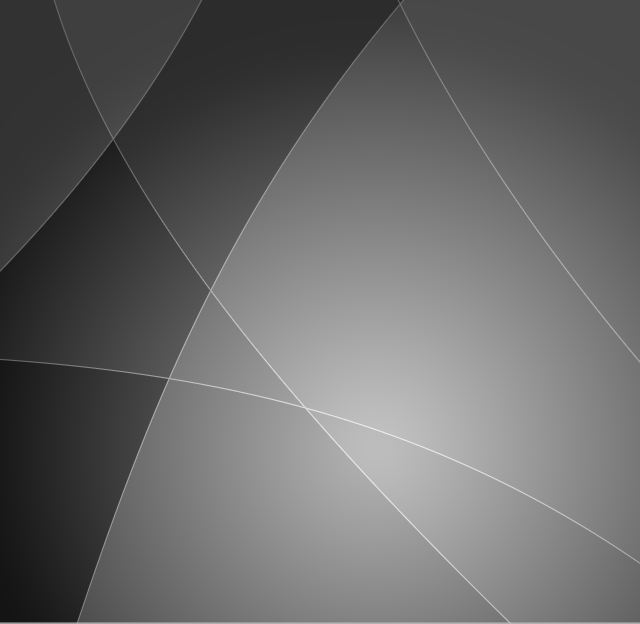
Write a WebGL 2 fragment shader that draws this background.

```glsl
#version 300 es
precision highp float;

uniform vec2 u_resolution;
out vec4 fragColor;

// Signed distance from value v to the cubic k at parameter t
float curveDistance(vec4 k, float t, float v) {
    float height = k.x + t * (k.y + t * (k.z + t * k.w));
    float slope = k.y + t * (2.0 * k.z + 3.0 * t * k.w);
    return (v - height) / sqrt(1.0 + slope * slope);
}

float softMax(float a, float b) {
    return 0.5 * (a + b + sqrt((a - b) * (a - b) + 0.0008));
}

void main() {
    vec2 p = gl_FragCoord.xy / u_resolution * vec2(1.024, 1.0);
    float depth = 1.0 - p.y;
    float pixel = 1.0 / u_resolution.y;

    // Five sweeping arcs, positive to the right or below
    float arcs[5] = float[5](
        curveDistance(vec4(0.0867, 0.3064, 0.5620, -0.1375), depth, p.x),
        curveDistance(vec4(0.3227, -0.5223, -0.506, 0.0), depth, p.x),
        curveDistance(vec4(0.6457, -0.8484, 0.4628, -0.137), depth, p.x),
        curveDistance(vec4(0.637, 0.493, 0.30, 0.0), depth, p.x),
        curveDistance(vec4(0.576, 0.0719, 0.1216, 0.117), p.x, depth));

    float side[5];
    float line = 0.0;
    for (int i = 0; i < 5; i++) {
        side[i] = clamp(0.5 + arcs[i] / pixel, 0.0, 1.0);
        line = max(line, clamp((0.0009 + 0.5 * pixel - abs(arcs[i])) / pixel, 0.0, 1.0));
    }
    float diagonal = side[0], corner = side[1], rise = side[2];
    float flank = side[3], ground = side[4];

    // Radial glow, darkened pane by pane
    float radius = length(p - vec2(0.6, 0.28));
    float tone = 0.8 - 0.78 * sqrt(radius * radius + 0.003);
    tone -= 0.05 * (1.0 - diagonal) + 0.02 * ground;
    tone -= (1.0 - rise) * corner * (0.13 + 0.04 * ground);

    // Darkest level of each pane
    float leftFloor = mix(0.07, 0.17, diagonal);
    float rightFloor = mix(0.19, 0.28, flank);
    float cornerFloor = mix(0.195, 0.245, diagonal);
    float paneFloor = mix(cornerFloor, mix(leftFloor, rightFloor, rise), corner);
    tone = softMax(tone, paneFloor);

    // Fine bright lines, strongest near the glow
    float shine = mix(0.22, 0.72, exp(-radius * radius * 5.0));
    tone = mix(tone, 1.0, line * shine);

    // Pale strip along the lower edge
    float strip = 1.0 - smoothstep(0.0025 - 0.5 * pixel, 0.0025 + 0.5 * pixel, p.y);
    tone = mix(tone, 0.75, 0.8 * strip);

    fragColor = vec4(vec3(tone), 1.0);
}
```
